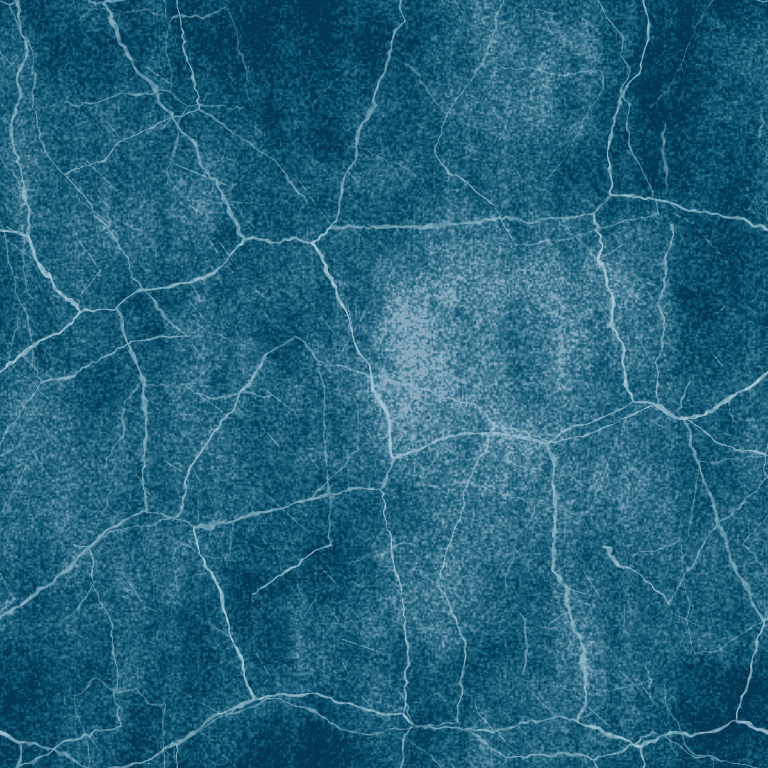
Give the GLSL for this texture, as a Shadertoy shader.

```glsl
// Seamless weathered blue plaster with pale branching cracks, fine scratches and woven grain.

const float TAU = 6.2832;
const vec3 PALE_CRACK = vec3(0.65, 0.78, 0.84);
const vec3 BLUES[6] = vec3[6](
    vec3(0.01, 0.21, 0.32), vec3(0.02, 0.29, 0.40), vec3(0.09, 0.36, 0.47),
    vec3(0.20, 0.44, 0.54), vec3(0.34, 0.54, 0.64), vec3(0.53, 0.67, 0.74));

vec2 wrapCell(vec2 cell, vec2 period) {
    return floor(mod(cell + 0.5, period));
}

// Sine-free hash: three random values per cell and seed
vec3 hash3(vec2 cell, float seed) {
    vec3 q = fract(vec3(cell, seed + 1.7) * vec3(0.1031, 0.1030, 0.0973));
    q += dot(q, q.yxz + 33.33);
    return fract((q.xxy + q.yzz) * q.zyx);
}

// Value noise that wraps over the unit square
float noise(vec2 p, vec2 period, float seed) {
    vec2 q = p * period + seed * 0.37;
    vec2 cell = floor(q);
    vec2 f = q - cell;
    f = f * f * (3.0 - 2.0 * f);
    float a = hash3(wrapCell(cell, period), seed).x;
    float b = hash3(wrapCell(cell + vec2(1, 0), period), seed).x;
    float c = hash3(wrapCell(cell + vec2(0, 1), period), seed).x;
    float d = hash3(wrapCell(cell + 1.0, period), seed).x;
    return mix(mix(a, b, f.x), mix(c, d, f.x), f.y);
}

float fbm(vec2 p, vec2 period, float seed) {
    float sum = 0.0, amp = 1.0, total = 0.0;
    for (int i = 0; i < 6; i++) {
        sum += amp * noise(p, period, seed + float(i));
        total += amp;
        amp *= 0.6;
        period *= 2.0;
    }
    return sum / total;
}

vec2 warp(vec2 p, float period, float amount, float seed) {
    vec2 n = vec2(noise(p, vec2(period), seed), noise(p, vec2(period), seed + 5.0));
    return p + amount * (n - 0.5);
}

float stroke(float dist, float halfWidth, float aa) {
    return 1.0 - smoothstep(halfWidth - aa, halfWidth + aa, dist);
}

// Voronoi borders, each with its own strength; x = line, y = soft halo
vec2 cracks(vec2 p, vec2 grid, float seed, float width, float keep, float aa) {
    vec2 base = floor(p * grid), nearSite = vec2(9), nearCell = base;
    for (int k = 0; k < 25; k++) {
        vec2 cell = base + vec2(k % 5, k / 5) - 2.0;
        vec2 site = (cell + 0.08 + 0.84 * hash3(wrapCell(cell, grid), seed).xy) / grid - p;
        if (dot(site, site) < dot(nearSite, nearSite)) { nearSite = site; nearCell = cell; }
    }
    vec2 result = vec2(0);
    for (int k = 0; k < 25; k++) {
        vec2 cell = base + vec2(k % 5, k / 5) - 2.0;
        if (distance(cell, nearCell) < 0.5) continue;
        vec2 site = (cell + 0.08 + 0.84 * hash3(wrapCell(cell, grid), seed).xy) / grid - p;
        float dist = dot(0.5 * (site + nearSite), normalize(site - nearSite));
        vec3 edge = hash3(wrapCell(cell, grid) + wrapCell(nearCell, grid), seed + 3.0);
        float strength = step(edge.x, keep) * mix(0.55, 1.0, edge.y);
        float line = stroke(dist, width * mix(0.5, 1.0, edge.z), aa);
        result = max(result, strength * vec2(line, exp(-max(dist, 0.0) / 0.004)));
    }
    return result;
}

// Scattered tapering segments around a main direction
float scratches(vec2 p, float grid, float angle, float spread, float keep, float seed, float aa) {
    vec2 base = floor(p * grid);
    float result = 0.0;
    for (int k = 0; k < 9; k++) {
        vec2 cell = base + vec2(k % 3, k / 3) - 1.0;
        vec3 place = hash3(wrapCell(cell, vec2(grid)), seed);
        vec3 look = hash3(wrapCell(cell, vec2(grid)), seed + 4.0);
        float turn = angle + spread * (place.z - 0.5);
        vec2 dir = vec2(cos(turn), sin(turn));
        vec2 offset = p - (cell + place.xy) / grid;
        float halfLength = mix(0.2, 0.75, look.x * look.x) / grid;
        float along = dot(offset, dir);
        float dist = length(offset - dir * clamp(along, -halfLength, halfLength));
        float taper = 1.0 - smoothstep(0.4, 1.0, abs(along) / halfLength);
        result = max(result, step(look.y, keep) * mix(0.3, 0.9, look.z) * taper * stroke(dist, 0.0007, aa));
    }
    return result;
}

void mainImage(out vec4 fragColor, in vec2 fragCoord) {
    vec2 p = fragCoord / iResolution.xy;
    float aa = 0.75 / iResolution.y;

    // Clouded stain, ragged patches, vertical streaks and woven grain
    float tone = 1.92 + 0.5 * (cos(TAU * (p.x - 0.36)) + cos(TAU * (p.y - 0.55)));
    float patches = fbm(p, vec2(8, 7), 21.0);
    tone += 6.0 * (fbm(p, vec2(3), 11.0) - 0.5) + 3.2 * (patches - 0.5);
    tone += 0.3 - 0.7 * smoothstep(0.49, 0.56, fbm(p, vec2(6), 31.0));
    tone += 0.9 * (noise(p, vec2(56, 5), 41.0) - 0.5);
    tone += 2.2 * (noise(p, vec2(430, 270), 51.0) + noise(p, vec2(270, 430), 52.0) - 1.0);

    // Jagged crack networks of falling weight
    vec2 bent = warp(warp(p, 9.0, 0.035, 61.0), 36.0, 0.011, 71.0);
    vec2 jagged = warp(bent, 130.0, 0.0045, 81.0);
    float wear = 0.55 + 0.8 * noise(p, vec2(70), 91.0);
    vec2 crack = cracks(jagged, vec2(4, 3), 2.0, 0.0023 * wear, 0.85, aa);
    crack = max(crack, 0.85 * cracks(jagged, vec2(5, 4), 14.0, 0.0016 * wear, 0.72, aa));
    crack = max(crack, 0.65 * cracks(jagged, vec2(9, 8), 27.0, 0.0012 * wear, 0.36, aa));

    // Straight scratches and small crooked splinters, gathered in worn areas
    float scratch = scratches(p, 13.0, -0.62, 0.7, 0.65, 33.0, aa);
    scratch = max(scratch, scratches(p, 17.0, -0.85, 0.5, 0.5, 38.0, aa));
    scratch = max(scratch, 0.7 * scratches(p, 11.0, 1.57, 0.06, 0.4, 43.0, aa));
    scratch = max(scratch, 0.8 * scratches(p, 12.0, 0.85, 0.5, 0.3, 48.0, aa));
    scratch = max(scratch, scratches(jagged, 9.0, -0.3, 2.2, 0.55, 53.0, aa));
    scratch *= smoothstep(0.36, 0.58, patches) * smoothstep(-0.5, 2.5, tone);

    // Blue ramp with the pale marks on top
    float t = clamp(tone + 0.7 * crack.y, 0.0, 4.99);
    int shade = int(t);
    vec3 color = mix(BLUES[shade], BLUES[shade + 1 > 5 ? 5 : shade + 1], fract(t));
    float chipped = 0.6 + 0.5 * noise(p, vec2(190), 101.0);
    float mark = max(crack.x * chipped, 0.8 * scratch);
    fragColor = vec4(mix(color, PALE_CRACK, clamp(mark, 0.0, 1.0)), 1.0);
}
```
